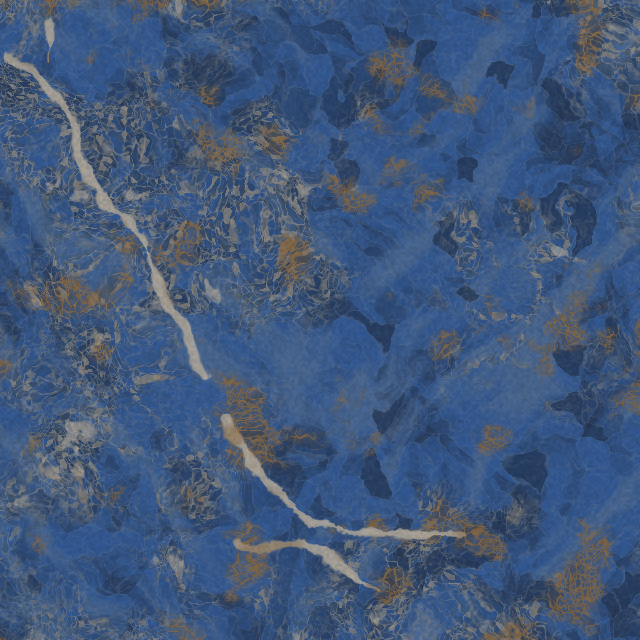
A three.js fragment shader for this texture:

```glsl
varying vec2 vUv;

const vec3 NAVY = vec3(0.15, 0.23, 0.36);
const vec3 INK = vec3(0.12, 0.18, 0.28);
const vec3 BLUE = vec3(0.19, 0.335, 0.555);
const vec3 HAZE = vec3(0.33, 0.42, 0.54);
const vec3 SLATE = vec3(0.27, 0.32, 0.36);
const vec3 BEIGE = vec3(0.55, 0.53, 0.50);
const vec3 OCHRE = vec3(0.52, 0.39, 0.23);
const vec3 CREAM = vec3(0.67, 0.64, 0.59);

vec2 hash2(vec2 p) {
  vec3 h = fract(p.xyx * vec3(0.1031, 0.1030, 0.0973));
  h += dot(h, h.yzx + 33.33);
  return fract((h.xx + h.yz) * h.zy);
}

float noise(vec2 p) {
  vec2 i = floor(p), f = fract(p);
  f = f * f * (3.0 - 2.0 * f);
  float low = mix(hash2(i).x, hash2(i + vec2(1.0, 0.0)).x, f.x);
  float high = mix(hash2(i + vec2(0.0, 1.0)).x, hash2(i + 1.0).x, f.x);
  return mix(low, high, f.y);
}

float fbm(vec2 p) {
  float sum = 0.0, amp = 0.52;
  for (int i = 0; i < 5; i++) {
    sum += amp * noise(p);
    p = mat2(1.6, 1.2, -1.2, 1.6) * p + 7.3;
    amp *= 0.5;
  }
  return sum;
}

// Stone fragments: x = gap to the nearest border, y = random shade per cell
vec2 cells(vec2 p) {
  vec2 base = floor(p);
  float first = 8.0, second = 8.0, shade = 0.0;
  for (int y = -1; y <= 1; y++) {
    for (int x = -1; x <= 1; x++) {
      vec2 cell = base + vec2(float(x), float(y));
      float d = length(cell + hash2(cell) - p);
      if (d < first) {
        second = first;
        first = d;
        shade = hash2(cell + 91.7).y;
      } else {
        second = min(second, d);
      }
    }
  }
  return vec2(second - first, shade);
}

float crack(float gap, float width) {
  return 1.0 - smoothstep(width * 0.25, width, gap);
}

// Noise drawn out along the given angle
float streak(vec2 p, float angle) {
  float c = cos(angle), s = sin(angle);
  return fbm(vec2(c * p.x + s * p.y, c * p.y - s * p.x) * vec2(6.0, 26.0));
}

float segment(vec2 p, vec2 a, vec2 b) {
  vec2 ab = b - a;
  return length(p - a - ab * clamp(dot(p - a, ab) / dot(ab, ab), 0.0, 1.0));
}

float upperVein(vec2 p) {
  float d = segment(p, vec2(0.02, 0.92), vec2(0.06, 0.90));
  d = min(d, segment(p, vec2(0.085, 0.96), vec2(0.085, 0.91)));
  d = min(d, segment(p, vec2(0.06, 0.90), vec2(0.125, 0.755)));
  d = min(d, segment(p, vec2(0.125, 0.755), vec2(0.22, 0.61)));
  return min(d, segment(p, vec2(0.22, 0.61), vec2(0.32, 0.42)));
}

float lowerVein(vec2 p) {
  float d = segment(p, vec2(0.35, 0.345), vec2(0.39, 0.27));
  d = min(d, segment(p, vec2(0.39, 0.27), vec2(0.49, 0.18)));
  d = min(d, segment(p, vec2(0.49, 0.18), vec2(0.73, 0.165)));
  d = min(d, segment(p, vec2(0.37, 0.155), vec2(0.51, 0.145)));
  return min(d, segment(p, vec2(0.51, 0.145), vec2(0.59, 0.08)));
}

void main() {
  vec2 p = vUv;
  vec2 warp = vec2(fbm(p * 10.0), fbm(p * 10.0 + 40.0)) - 0.5;
  vec2 q = p + warp * 0.06;
  vec2 large = cells(q * vec2(12.0, 10.0));
  vec2 medium = cells(q * 27.0 + warp * 1.5);
  vec2 small = cells(q * 58.0 + warp * 3.0);
  vec2 grit = cells(p * 125.0 + warp * 9.0);
  float grain = noise(p * 240.0);

  // Blue fragments with directional haze
  float flow = mix(streak(q, -0.9), streak(q, 0.85), smoothstep(0.35, 0.8, p.x - 0.3 * p.y + 0.2));
  float tone = 0.3 * large.y + 0.3 * medium.y + 0.2 * small.y + 0.5 * flow;
  vec3 color = mix(NAVY, BLUE, smoothstep(0.3, 0.78, tone));
  color = mix(color, HAZE, 0.55 * smoothstep(0.52, 0.74, flow));
  color = mix(color, INK, 0.65 * smoothstep(0.82, 0.87, medium.y) * smoothstep(0.3, 0.6, p.x));

  // Crushed matrix between the clean fragments
  float clean = max(smoothstep(0.68, 0.74, large.y) * smoothstep(0.04, 0.16, large.x),
                    0.8 * smoothstep(0.72, 0.78, medium.y) * smoothstep(0.04, 0.16, medium.x));
  float rubble = smoothstep(0.34, 0.59, fbm(q * 6.5 + 3.0)) * (1.0 - 0.85 * clean);
  color = mix(color, mix(SLATE, NAVY, small.y * 0.6), rubble * 0.6 * smoothstep(0.2, 0.8, grit.y));
  float web = max(crack(small.x, 0.16), 0.8 * crack(grit.x, 0.28) * smoothstep(0.3, 0.65, noise(p * 55.0)));
  color = mix(color, BEIGE, web * (0.08 + 0.58 * rubble) * (0.4 + 0.8 * grain));
  color = mix(color, BEIGE, 0.7 * rubble * smoothstep(0.83, 0.95, grit.y));
  color = mix(color, HAZE, 0.35 * crack(medium.x, 0.07));

  // Rust stains, densest beside the lower veins
  float low = lowerVein(p + warp * 0.045);
  float stain = fbm(p * 13.0 + 21.0) + 0.17 * (1.0 - smoothstep(0.0, 0.07, low));
  color = mix(color, OCHRE, smoothstep(0.62, 0.74, stain) * (0.25 + 0.6 * web));

  // Broken pale veins and scattered calcite flecks
  float swell = noise(p * 38.0);
  float gap = min(low, upperVein(p + warp * 0.045));
  float width = 0.001 + 0.010 * smoothstep(0.12, 0.9, swell);
  float vein = 1.0 - smoothstep(width * 0.6, width + 0.002, gap + 0.004 * (grain - 0.5));
  float fleck = smoothstep(0.70, 0.79, fbm(q * 24.0 + 70.0)) * rubble;
  vec3 calcite = mix(CREAM, OCHRE, 0.5 * smoothstep(0.5, 0.8, noise(p * 22.0 + 8.0)));
  color = mix(color, calcite, max(vein * 0.88, fleck * 0.65));

  color *= 0.94 + 0.12 * grain;
  gl_FragColor = vec4(color, 1.0);
}
```
